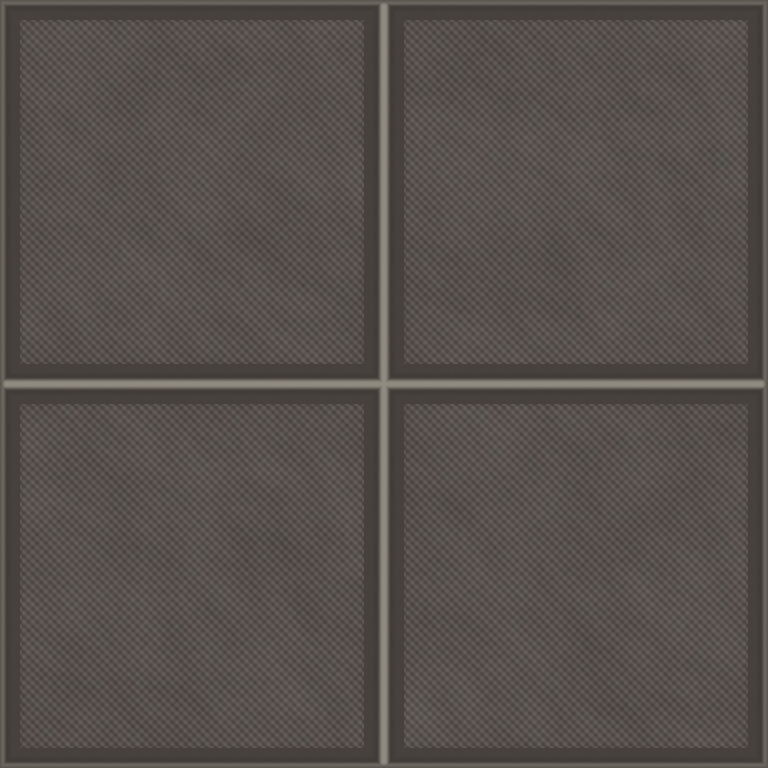
This texture is drawn by a WebGL 2 fragment shader. Its source:

```glsl
#version 300 es
precision highp float;

uniform vec2 u_resolution;
out vec4 fragColor;

// Layout: lengths are fractions of one tile
const float TILES = 2.0;
const float WEAVE_PER_TILE = 44.0;
const float JOINT_HALF_WIDTH = 0.0105;
const float JOINT_SOFTNESS = 0.0075;
const float FRAME_WIDTH = 0.0525;
const float GROOVE_POSITION = 0.021;
const float GROOVE_WIDTH = 0.007;

// Strength of relief and wear
const float WEAVE_CONTRAST = 0.050;
const float DIAGONAL_BIAS = 0.12;
const float SPECKLE_AMOUNT = 0.018;
const float PATCH_AMOUNT = 0.020;
const float CLOUD_AMOUNT = 0.020;
const float TINT_AMOUNT = 0.010;
const float GROOVE_DEPTH = 0.020;
const float OUTER_JOINT_WEAR = 0.85;

const vec3 WEAVE_COLOR = vec3(0.342, 0.317, 0.304);
const vec3 FRAME_COLOR = vec3(0.278, 0.256, 0.242);
const vec3 JOINT_COLOR = vec3(0.565, 0.545, 0.505);
const vec3 WORN_JOINT_COLOR = vec3(0.320, 0.305, 0.280);
const float PI = 3.14159265;

uint hash(uvec2 cell) {
    uint h = cell.x * 1597u + cell.y * 51749u + 7919u;
    h = (h ^ (h >> 15)) * 73244475u;
    h = (h ^ (h >> 13)) * 40503u;
    return h ^ (h >> 16);
}

vec2 latticeGradient(vec2 cell, vec2 period) {
    float angle = float(hash(uvec2(mod(cell, period))) & 1023u) * PI / 512.0;
    return vec2(cos(angle), sin(angle));
}

// Gradient noise that wraps after a whole number of cells
float wrappedNoise(vec2 p, vec2 period) {
    vec2 cell = floor(p);
    vec2 f = p - cell;
    vec2 blend = f * f * f * (f * (f * 6.0 - 15.0) + 10.0);
    vec2 right = vec2(1.0, 0.0);
    vec2 up = vec2(0.0, 1.0);
    float a = dot(latticeGradient(cell, period), f);
    float b = dot(latticeGradient(cell + right, period), f - right);
    float c = dot(latticeGradient(cell + up, period), f - up);
    float d = dot(latticeGradient(cell + 1.0, period), f - 1.0);
    return mix(mix(a, b, blend.x), mix(c, d, blend.x), blend.y);
}

// Two crossing diagonal strands form dots; faded when too fine to resolve
float weaveHeight(vec2 tilePos, float pixel) {
    vec2 phase = 2.0 * PI * WEAVE_PER_TILE * tilePos;
    float falling = -cos(phase.x + phase.y);
    float rising = cos(phase.x - phase.y);
    float fade = 1.0 - smoothstep(0.35, 0.5, WEAVE_PER_TILE * pixel);
    return mix(rising, falling, 0.5 + DIAGONAL_BIAS) * fade;
}

void main() {
    vec2 uv = gl_FragCoord.xy / u_resolution;
    float pixel = TILES / min(u_resolution.x, u_resolution.y);
    vec2 tilePos = fract(uv * TILES);
    vec2 toEdge = min(tilePos, 1.0 - tilePos);
    float edge = min(toEdge.x, toEdge.y);

    // Speckle, diagonal patches and broad clouds
    float speckle = wrappedNoise(uv * 120.0, vec2(120.0));
    vec2 diagonal = vec2(uv.x + uv.y, uv.x - uv.y);
    vec2 patchScale = vec2(22.0, 12.0);
    float patches = wrappedNoise(diagonal * patchScale, patchScale);
    float clouds = wrappedNoise(uv * 7.0, vec2(7.0));
    float tint = wrappedNoise(uv * 41.0, vec2(41.0));

    // Woven field; dots at its rim stand out against the frame
    float height = weaveHeight(tilePos, pixel);
    vec3 weave = WEAVE_COLOR + WEAVE_CONTRAST * height;
    weave += SPECKLE_AMOUNT * speckle + PATCH_AMOUNT * patches + CLOUD_AMOUNT * clouds;
    weave += TINT_AMOUNT * tint * vec3(1.0, -0.6, 0.3);

    // Plain frame with a shallow groove beside the joint
    float groove = exp(-pow((edge - GROOVE_POSITION) / GROOVE_WIDTH, 2.0));
    vec3 frame = FRAME_COLOR - GROOVE_DEPTH * groove + 0.2 * SPECKLE_AMOUNT * speckle;
    float rim = 1.0 - smoothstep(0.0, 0.5 / WEAVE_PER_TILE, edge - FRAME_WIDTH);
    weave = mix(weave, frame, 0.8 * rim * smoothstep(0.2, -0.4, height));
    float field = smoothstep(-0.5 * pixel, 0.5 * pixel, edge - FRAME_WIDTH);
    vec3 color = mix(frame, weave, field);

    // Pale joints, duller along the outer border
    vec2 toBorder = min(uv, 1.0 - uv) * TILES;
    float border = min(toBorder.x, toBorder.y);
    float wear = OUTER_JOINT_WEAR * (1.0 - smoothstep(0.0, 1.5 * JOINT_HALF_WIDTH, border));
    vec3 joint = mix(JOINT_COLOR, WORN_JOINT_COLOR, wear);
    float softness = max(JOINT_SOFTNESS, 0.75 * pixel);
    float jointMask = 1.0 - smoothstep(-softness, softness, edge - JOINT_HALF_WIDTH);
    color = mix(color, joint, jointMask);

    fragColor = vec4(color, 1.0);
}
```
